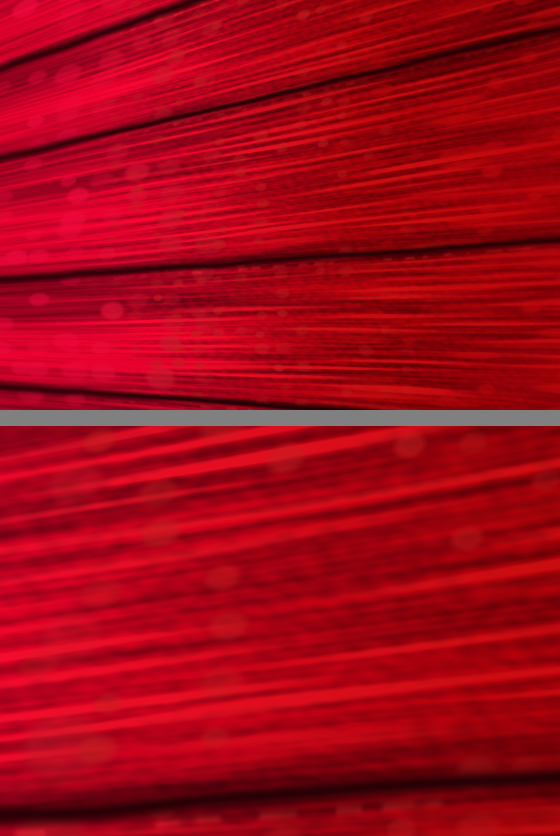
Top: the whole. Bottom: its middle third, enlarged.
Give the GLSL for this texture, as a Shadertoy shader.

```glsl
float hash(vec2 p) {
    vec3 q = fract(vec3(p.xyx) * 0.1031);
    q += dot(q, q.yzx + 33.33);
    return fract((q.x + q.y) * q.z);
}

vec2 gradient(vec2 cell) {
    float angle = 6.2832 * hash(cell);
    return vec2(cos(angle), sin(angle));
}

float gradientNoise(vec2 p) {
    vec2 i = floor(p), f = p - i;
    vec2 u = f * f * f * (f * (f * 6.0 - 15.0) + 10.0);
    vec2 e = vec2(1, 0);
    float low = mix(dot(gradient(i), f), dot(gradient(i + e), f - e), u.x);
    float high = mix(dot(gradient(i + e.yx), f - e.yx), dot(gradient(i + 1.0), f - 1.0), u.x);
    return 1.4 * mix(low, high, u.y);
}

// One jittered, soft ellipse in a share of the cells
float spots(vec2 p, vec2 cellSize, vec2 radius, float share, float blur, float seed) {
    vec2 cell = floor(p / cellSize);
    vec2 id = cell + seed + 100.0;
    vec2 jitter = vec2(hash(id), hash(id + 41.7)) - 0.5;
    float size = mix(0.6, 1.0, hash(id + 13.1));
    vec2 room = max(0.5 * cellSize - radius * size * (1.0 + blur), 0.0);
    vec2 d = p - (cell + 0.5) * cellSize - 2.0 * jitter * room;
    float disc = 1.0 - smoothstep(1.0 - blur, 1.0 + blur, length(d / (radius * size)));
    return disc * step(hash(id + 77.3), share) * mix(0.45, 1.0, hash(id + 5.9));
}

void mainImage(out vec4 fragColor, in vec2 fragCoord) {
    vec2 p = fragCoord / iResolution.y;
    float across = p.x * iResolution.y / iResolution.x;

    // Boards fan out from a vanishing point beyond the left side
    float depth = p.x + 1.829;
    float slope = (p.y - 0.187) / depth;
    float focus = smoothstep(0.0, 0.45, across) * (1.0 - 0.5 * smoothstep(0.65, 1.0, across));

    // Joints between boards, with a beaded rim below each
    float joints[6] = float[6](-0.2, -0.071, 0.071, 0.2325, 0.352, 0.48);
    int board = 0;
    float gap = 0.0, halo = 0.0, rim = 0.0;
    float wobble = 0.003 * gradientNoise(vec2(p.x * 9.0, slope * 20.0));
    for (int i = 0; i < 6; i++) {
        float d = (slope - joints[i]) * depth + wobble;
        board += d > 0.0 ? 1 : 0;
        gap = max(gap, 1.0 - smoothstep(0.0, mix(0.018, 0.0125, focus), abs(d)));
        halo += exp(-abs(d) / 0.022);
        rim += exp(-pow((d + 0.016) / 0.004, 2.0));
    }
    board = clamp(board, 1, 5);
    float b = float(board);
    float v = (slope - joints[board - 1]) / (joints[board] - joints[board - 1]);

    // Wood grain, from broad bands to fine furrows
    float g = slope + 0.005 * gradientNoise(vec2(p.x * 1.1 + b * 7.3, slope * 12.0));
    float bands = gradientNoise(vec2(p.x * 1.1 + b * 3.1, g * 60.0));
    float streaks = gradientNoise(vec2(p.x * 2.2 + b * 5.7, g * 190.0));
    float fibres = gradientNoise(vec2(p.x * 5.0 + b * 9.1, g * 420.0));
    float furrows = sin(g * 820.0 + 4.0 * gradientNoise(vec2(p.x * 1.3, g * 30.0 + b * 11.0)));
    float ripple = gradientNoise(vec2(p.x * 55.0 + p.y * 30.0, g * 260.0));
    float grooved = smoothstep(-0.45, 0.2, gradientNoise(vec2(p.x * 1.8 + b, v * 3.0)));

    // Light falls from the left, strongest on the lower half of each board
    vec3 colour = mix(vec3(0.77, 0.003, 0.155), vec3(0.585, 0.002, 0.03), smoothstep(0.15, 0.72, across));
    float nearLeft = 1.0 - smoothstep(0.15, 0.65, across);
    float light = 1.0 + nearLeft * 0.16 * cos(6.2832 * (v - 0.3));
    light += 0.17 * bands + 0.24 * streaks + mix(0.07, 0.2, focus) * fibres;
    light += focus * (0.13 * furrows * grooved + 0.13 * ripple);
    light -= 0.18 * smoothstep(0.55, 1.0, across) * smoothstep(0.75, 1.0, p.y);
    colour *= clamp(light, 0.4, 1.2);

    // Warm highlights on raised grain
    float ridge = smoothstep(0.1, 0.5, 0.7 * streaks + 0.25 * furrows * grooved);
    colour += vec3(0.10, 0.05, 0.03) * ridge * focus;

    // Blurred flecks on the left, small ones at mid span, long smears on the right
    vec2 q = vec2(p.x, (slope + 0.5) * 2.1);
    float bokeh = spots(q, vec2(0.115, 0.076), vec2(0.036, 0.027), 0.42, 0.28, 3.0);
    bokeh = max(bokeh, 0.8 * spots(q + 0.037, vec2(0.083, 0.06), vec2(0.03, 0.021), 0.38, 0.3, 29.0));
    bokeh *= 1.0 - smoothstep(0.28, 0.5, across);
    float flecks = spots(q, vec2(0.051, 0.037), vec2(0.018, 0.011), 0.36, 0.35, 61.0);
    flecks *= smoothstep(0.12, 0.28, across) * (1.0 - smoothstep(0.5, 0.85, across));
    float smears = spots(q, vec2(0.25, 0.041), vec2(0.09, 0.009), 0.55, 0.35, 90.0);
    smears = max(smears, spots(q + 0.019, vec2(0.09, 0.047), vec2(0.026, 0.011), 0.3, 0.35, 17.0));
    smears *= smoothstep(0.5, 0.75, across);
    vec3 fleckColour = mix(vec3(0.95, 0.04, 0.25), vec3(0.76, 0.13, 0.16), smoothstep(0.1, 0.4, across));
    colour = mix(colour, fleckColour, 0.75 * bokeh);
    colour = mix(colour, vec3(0.76, 0.13, 0.13), 0.6 * flecks);
    colour = mix(colour, vec3(0.74, 0.03, 0.04), 0.65 * smears);

    // Rim beads, then the shadowed joints
    float beads = smoothstep(-0.05, 0.4, gradientNoise(vec2(p.x * 38.0, b * 5.3)));
    colour += vec3(0.16, 0.07, 0.05) * rim * beads * focus;
    colour *= 1.0 - 0.3 * min(halo, 1.0);
    colour = mix(colour, vec3(0.13, 0.0, 0.015), gap * mix(0.8, 0.93, focus));

    fragColor = vec4(clamp(colour, 0.0, 1.0), 1.0);
}
```
